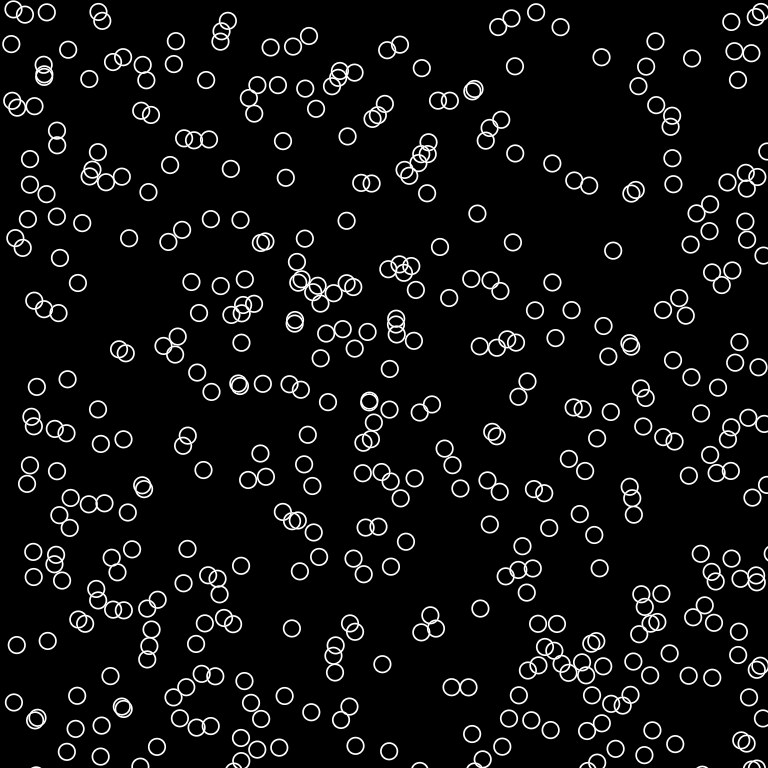
Give the GLSL for this pattern, as a Shadertoy shader.

```glsl
// Thin white rings of one size, scattered in loose clumps over black.

const vec3 BACKGROUND = vec3(0.0);
const vec3 RING_COLOR = vec3(1.0);
const float GRID = 20.0;          // cells per canvas height
const int CANDIDATES = 4;         // possible rings per cell
const float CHANCE = 0.275;       // mean chance that a candidate exists
const float RADIUS = 0.0107;      // ring radius in canvas heights
const float LINE_WIDTH = 0.0022;  // stroke width in canvas heights
const float MARGIN = 0.0117;      // clear strip at the left and top

// Integer hash giving three values in 0..1
vec3 hash3(ivec3 key) {
    uvec3 v = uvec3(key + 1024) * 1664525u + 1013904223u;
    v.x += v.y * v.z; v.y += v.z * v.x; v.z += v.x * v.y;
    v ^= v >> 16u;
    v.x += v.y * v.z; v.y += v.z * v.x; v.z += v.x * v.y;
    return vec3(v >> 8u) / 16777216.0;
}

// Smooth value noise in 0..1
float valueNoise(vec2 p, int seed) {
    ivec2 i = ivec2(floor(p));
    vec2 f = fract(p);
    f = f * f * (3.0 - 2.0 * f);
    float a = hash3(ivec3(i, seed)).x;
    float b = hash3(ivec3(i + ivec2(1, 0), seed)).x;
    float c = hash3(ivec3(i + ivec2(0, 1), seed)).x;
    float d = hash3(ivec3(i + ivec2(1, 1), seed)).x;
    return mix(mix(a, b, f.x), mix(c, d, f.x), f.y);
}

float ringDistance(vec2 p, float radius, float width) {
    return abs(length(p) - radius) - 0.5 * width;
}

// Distance to the nearest ring among the cells around p
float scatteredRings(vec2 p, float grid, float radius, float width) {
    ivec2 home = ivec2(floor(p * grid));
    float nearest = 1.0;
    for (int y = -1; y <= 1; y++)
    for (int x = -1; x <= 1; x++) {
        ivec2 cell = home + ivec2(x, y);
        float clump = valueNoise(vec2(cell) / 2.5, 91);
        float chance = CHANCE * mix(0.6, 1.4, clump);
        for (int k = 0; k < CANDIDATES; k++) {
            vec3 rnd = hash3(ivec3(cell, k));
            vec2 center = (vec2(cell) + rnd.xy) / grid;
            bool inside = center.x > MARGIN && center.y < 1.0 - MARGIN;
            if (rnd.z < chance && inside)
                nearest = min(nearest, ringDistance(p - center, radius, width));
        }
    }
    return nearest;
}

void mainImage(out vec4 fragColor, in vec2 fragCoord) {
    vec2 uv = fragCoord / iResolution.y;
    float dist = scatteredRings(uv, GRID, RADIUS, LINE_WIDTH);

    // One pixel wide edge coverage
    float coverage = clamp(0.5 - dist * iResolution.y, 0.0, 1.0);
    fragColor = vec4(mix(BACKGROUND, RING_COLOR, coverage), 1.0);
}
```
